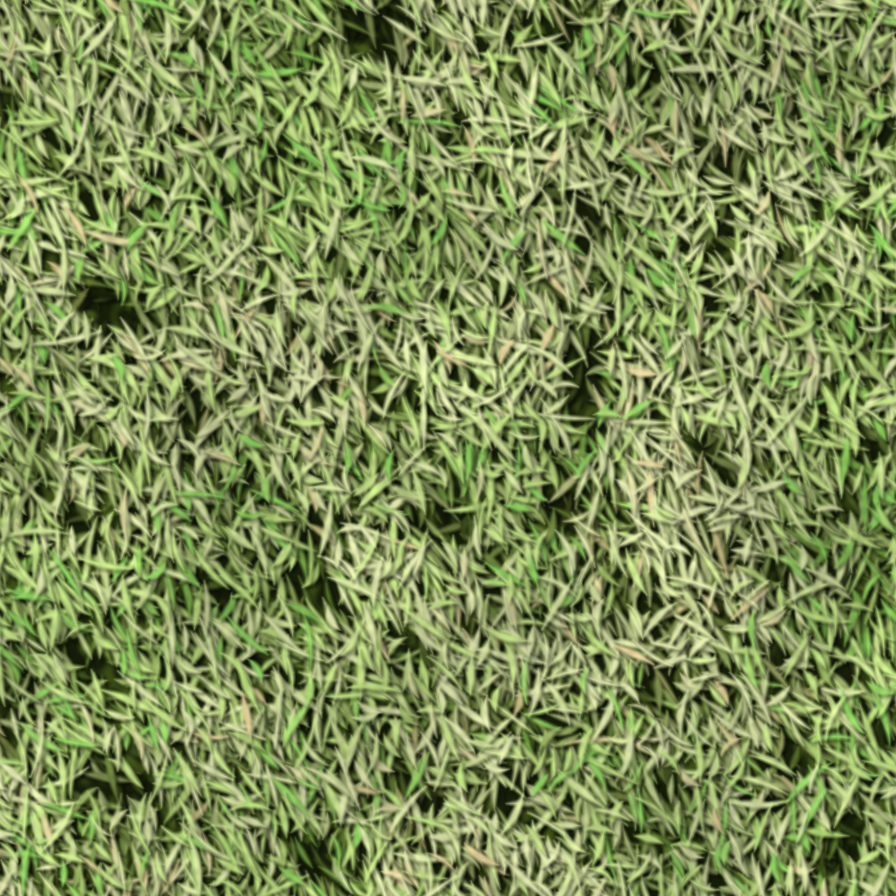
A Shadertoy shader for this texture:

```glsl
const float CELLS = 28.0;   // blade cells across the canvas
const int LAYERS = 12;      // from the soil up to the sunlit tips

const vec3 SOIL = vec3(0.08, 0.11, 0.03);
const vec3 MOSS = vec3(0.25, 0.32, 0.09);
const vec3 GREEN = vec3(0.74, 0.86, 0.50);
const vec3 STRAW = vec3(0.83, 0.86, 0.64);
const vec3 VIVID = vec3(0.54, 0.80, 0.36);
const vec3 RUST = vec3(0.84, 0.73, 0.53);

vec4 hash4(vec3 p) {
    vec4 q = fract(p.xyzx * vec4(0.1031, 0.1030, 0.0973, 0.1099));
    q += dot(q, q.wzxy + 33.33);
    return fract((q.xxyz + q.yzzw) * q.zywx);
}

float cornerSlope(vec2 cell, vec2 offset) {
    float angle = 6.2832 * hash4(vec3(cell, 71.0)).x;
    return dot(vec2(cos(angle), sin(angle)), offset);
}

float gradientNoise(vec2 p) {
    vec2 i = floor(p), f = fract(p);
    vec2 u = f * f * f * (f * (f * 6.0 - 15.0) + 10.0);
    vec2 e = vec2(1.0, 0.0);
    float low = mix(cornerSlope(i, f), cornerSlope(i + e, f - e), u.x);
    float high = mix(cornerSlope(i + e.yx, f - e.yx), cornerSlope(i + 1.0, f - 1.0), u.x);
    return mix(low, high, u.y);
}

// Signed distance to a slightly bent blade that tapers at both ends
float bladeDistance(vec2 p, float angle, float halfLength, float halfWidth, float bend) {
    float s = sin(angle), c = cos(angle);
    p = vec2(c * p.x + s * p.y, c * p.y - s * p.x);
    float t = p.y / halfLength;
    float side = abs(p.x + bend * (t * t - 0.4));
    return max(side - halfWidth * (1.0 - t * t), abs(p.y) - halfLength);
}

vec3 bladeTone(float pick, float dryness) {
    vec3 tone = mix(GREEN, STRAW, smoothstep(0.2, 0.8, pick + dryness));
    tone = mix(tone, VIVID, smoothstep(0.14, 0.04, pick + 0.4 * dryness));
    return mix(tone, RUST, 0.7 * smoothstep(0.93, 1.0, pick + 0.12 * dryness));
}

// Openness of the turf: 0 is dense, 1 is a dark hollow
float hollow(vec2 uv) {
    float n = gradientNoise(uv * 13.0 + 5.0) + 0.55 * gradientNoise(uv * 30.0 + 11.0);
    return smoothstep(0.14, 0.5, n);
}

// Lays one layer of scattered blades, with their shadows, over the colour
vec3 addLayer(vec3 color, vec2 uv, float layer, float height, float soft) {
    vec2 shift = vec2(0.37, 0.61) * layer;
    vec2 p = uv * CELLS + shift;
    for (int y = -1; y <= 1; y++)
    for (int x = -1; x <= 1; x++) {
        vec2 cell = floor(p) + vec2(x, y);
        vec4 place = hash4(vec3(cell, layer + 3.0));
        vec4 look = hash4(vec3(cell, layer + 37.0));
        vec2 local = p - cell - place.xy;

        float angle = 0.32 + 1.35 * (place.z + place.w - 1.0);
        if (look.w > 0.86) angle += 1.1;
        float halfLength = mix(0.4, 0.95, look.x * look.x);
        float halfWidth = mix(0.065, 0.125, look.y);
        float bend = 0.24 * (fract(look.x * 17.0) - 0.5);
        float d = bladeDistance(local, angle, halfLength, halfWidth, bend);
        float shadow = bladeDistance(local + vec2(-0.08, 0.09), angle, halfLength, halfWidth, bend);
        if (min(d, shadow) > 0.14) continue;

        // Upper blades are missing where the turf opens up
        vec2 root = (cell + place.xy - shift) / CELLS;
        float gap = hollow(root);
        if (fract(look.y * 23.0) < gap * (0.3 + 0.65 * height)) continue;

        float dryness = 0.85 * gradientNoise(root * 4.5 + 19.0);
        float light = pow(height, 0.85) + 0.4 * (look.w - 0.5);
        light += 0.12 - 0.42 * gap + 0.3 * gradientNoise(root * 7.0 + 47.0);
        light = clamp(light, 0.0, 1.0);
        vec3 tone = bladeTone(look.z, dryness);
        vec3 shade = mix(SOIL, MOSS, smoothstep(0.0, 0.25, light));
        shade = mix(shade, tone, mix(light, smoothstep(0.05, 0.95, light), 0.5));

        color *= 1.0 - 0.34 * smoothstep(0.13, -0.09, shadow);
        color = mix(color, shade, 0.94 * smoothstep(soft, -soft, d));
    }
    return color;
}

void mainImage(out vec4 fragColor, in vec2 fragCoord) {
    vec2 uv = fragCoord / iResolution.y;
    float soft = max(0.09, 0.7 * CELLS / iResolution.y);

    // Dark ground
    vec3 color = mix(SOIL, MOSS, smoothstep(-0.1, 0.5, gradientNoise(uv * 45.0)));

    // Turf
    for (int i = 0; i < LAYERS; i++) {
        float height = float(i + 1) / float(LAYERS);
        color = addLayer(color, uv, float(i) * 5.0, height, soft);
    }

    // Fine mottling and broad variation of light
    float mottle = gradientNoise(uv * 85.0);
    float broad = gradientNoise(uv * 6.0 + 31.0);
    color *= 1.04 + 0.16 * mottle + 0.2 * broad;
    fragColor = vec4(clamp(color, 0.0, 1.0), 1.0);
}
```
